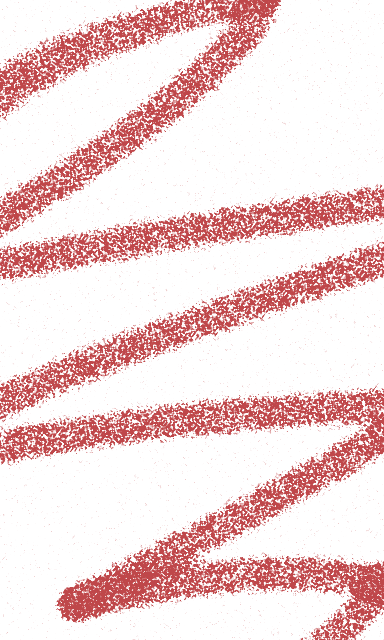
Write a Shadertoy shader that draws this background.

```glsl
// Grainy red crayon zigzag on white paper.
// Each stroke is a tapered quadratic curve whose soft profile sets an ink
// density; fine value noise is then thresholded by it to form the grain.

const vec3 PAPER = vec3(1.0);
const vec3 INK = vec3(0.75, 0.28, 0.29);
const float ASPECT = 0.6;          // canvas width over height
const float GRAIN_CELLS = 430.0;   // grains along the canvas height
const int SEGMENTS = 14;

float hash(vec2 cell) {
    vec3 q = fract(vec3(cell.xyx) * 0.1031);
    q += dot(q, q.yzx + 33.33);
    return fract((q.x + q.y) * q.z);
}

float valueNoise(vec2 p) {
    vec2 cell = floor(p);
    vec2 f = fract(p);
    f = f * f * (3.0 - 2.0 * f);
    float low = mix(hash(cell), hash(cell + vec2(1, 0)), f.x);
    float high = mix(hash(cell + vec2(0, 1)), hash(cell + vec2(1, 1)), f.x);
    return mix(low, high, f.y);
}

vec2 curvePoint(vec2 a, vec2 b, vec2 c, float t) {
    return mix(mix(a, b, t), mix(b, c, t), t);
}

// Ink density of a curved stroke; radii holds its start and end half width.
float stroke(vec2 p, vec2 a, vec2 b, vec2 c, vec2 radii) {
    float nearest = 10.0;
    vec2 from = a;
    for (int i = 1; i <= SEGMENTS; i++) {
        float t = float(i) / float(SEGMENTS);
        vec2 to = curvePoint(a, b, c, t);
        vec2 along = to - from;
        vec2 rel = p - from;
        float h = clamp(dot(rel, along) / dot(along, along), 0.0, 1.0);
        float radius = mix(radii.x, radii.y, t + (h - 1.0) / float(SEGMENTS));
        nearest = min(nearest, length(rel - along * h) / radius);
        from = to;
    }
    return 1.0 - smoothstep(0.55, 1.3, nearest);
}

// Sum of all strokes, listed from top to bottom.
float scribble(vec2 p) {
    vec2 even = vec2(0.0285);
    float d = stroke(p, vec2(-0.020, 0.841), vec2(0.117, 0.948), vec2(0.410, 1.003), vec2(0.039, 0.025));
    d += stroke(p, vec2(0.414, 1.007), vec2(0.367, 0.874), vec2(-0.020, 0.648), vec2(0.030, 0.029));
    d += stroke(p, vec2(-0.020, 0.581), vec2(0.260, 0.638), vec2(0.618, 0.685), even);
    d += stroke(p, vec2(-0.020, 0.362), vec2(0.169, 0.453), vec2(0.618, 0.602), even);
    d += stroke(p, vec2(-0.020, 0.297), vec2(0.260, 0.353), vec2(0.618, 0.366), even);
    d += stroke(p, vec2(0.618, 0.329), vec2(0.430, 0.219), vec2(0.120, 0.057), even);
    d += stroke(p, vec2(0.120, 0.055), vec2(0.391, 0.128), vec2(0.579, 0.092), even);
    d += stroke(p, vec2(0.598, 0.095), vec2(0.579, 0.043), vec2(0.482, -0.022), even);
    return min(d, 1.25);
}

void mainImage(out vec4 fragColor, in vec2 fragCoord) {
    vec2 p = fragCoord / iResolution.xy * vec2(ASPECT, 1.0);

    // Rotated grain avoids rows that line up with the canvas.
    vec2 g = mat2(0.8, 0.6, -0.6, 0.8) * p * GRAIN_CELLS + 500.0;
    float grain = valueNoise(g);

    // Denser ink lowers the level that a grain must reach to show.
    float level = mix(1.05, 0.38, scribble(p));
    float coverage = smoothstep(-0.2, 0.2, grain - level);

    fragColor = vec4(mix(PAPER, INK, coverage), 1.0);
}
```
